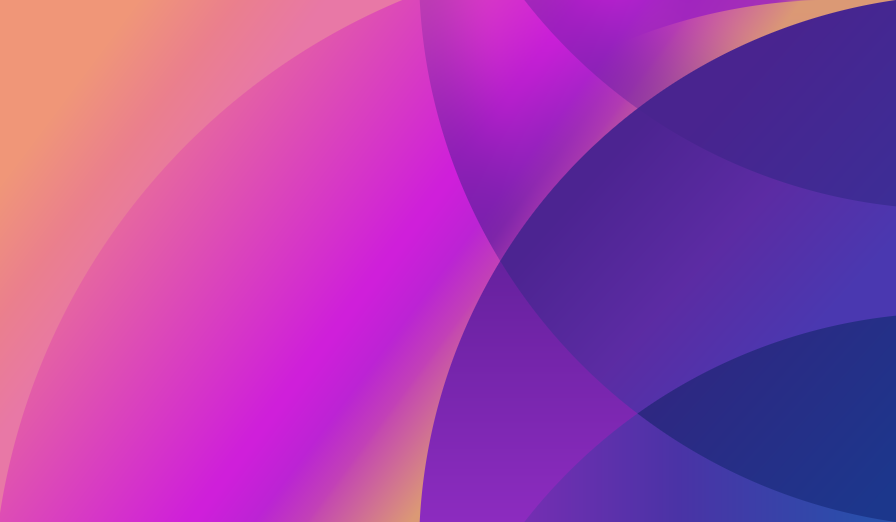
This background is drawn by a WebGL 2 fragment shader. Its source:

```glsl
#version 300 es
precision highp float;
// Overlapping translucent discs over a diagonal sunset gradient.
// Each disc is a distance function; every overlap gets its own soft
// colour ramp, and the discs are composited from back to front.

#define DIAGONAL vec2(0.8, -0.6)   // direction of the warm gradients
#define DISC_R 1.0654              // radius of the two main discs
#define CAP_R 1.040                // radius of the upper and lower caps
#define SHADE 0.55                 // strength of the violet shading

uniform vec2 u_resolution;
out vec4 fragColor;

const vec3 ORANGE  = vec3(0.94, 0.59, 0.47);
const vec3 CORAL   = vec3(0.92, 0.50, 0.55);
const vec3 ROSE    = vec3(0.91, 0.47, 0.65);
const vec3 PINK    = vec3(0.90, 0.40, 0.63);
const vec3 MAGENTA = vec3(0.81, 0.12, 0.855);
const vec3 ORCHID  = vec3(0.73, 0.14, 0.83);
const vec3 MAUVE   = vec3(0.765, 0.27, 0.70);
const vec3 SAND    = vec3(0.86, 0.60, 0.46);
const vec3 VIOLET  = vec3(0.37, 0.12, 0.61);

// Depth inside a disc: positive within, negative outside.
float depth(vec2 p, vec2 centre, float radius) {
    return radius - length(p - centre);
}

// Smooth-edged coverage, about one pixel wide.
float cover(float d) {
    return clamp(d * u_resolution.y + 0.5, 0.0, 1.0);
}

// Linear step between two positions.
float ramp(float a, float b, float x) {
    return clamp((x - a) / (b - a), 0.0, 1.0);
}

// Three colours placed at three positions.
vec3 ramp3(vec3 a, vec3 b, vec3 c, vec3 stops, float x) {
    vec3 start = mix(a, b, ramp(stops.x, stops.y, x));
    return mix(start, c, ramp(stops.y, stops.z, x));
}

// Warm disc: pink, magenta ridge, then a sandy glow.
vec3 warmDisc(float t) {
    vec3 c = mix(PINK, MAGENTA, ramp(0.44, 0.89, t));
    c = mix(c, ORCHID, ramp(0.90, 1.00, t));
    c = mix(c, MAUVE, ramp(0.99, 1.08, t));
    return mix(c, SAND, ramp(1.07, 1.23, t));
}

void main() {
    // Height is one unit; x starts at the left edge.
    vec2 p = gl_FragCoord.xy / u_resolution.y;
    float t = dot(p, DIAGONAL) + 0.6;
    float s = p.x + 0.9 * (0.5 - p.y);

    float warm  = depth(p, vec2(1.261, -0.178), 1.276);
    float lower = depth(p, vec2(1.868, -0.0545), DISC_R);
    float upper = depth(p, vec2(1.868, 1.0545), DISC_R);
    float topCap = depth(p, vec2(1.825, 1.639), CAP_R);
    float lowCap = depth(p, vec2(1.825, -0.639), CAP_R);
    float lip   = depth(p, vec2(1.600, -0.065), DISC_R);

    // Backdrop and warm disc
    vec3 color = ramp3(ORANGE, CORAL, ROSE, vec3(0.21, 0.36, 0.50), t);
    color = mix(color, warmDisc(t), cover(max(warm, upper)));

    // Violet shading where the upper disc and its cap cross the warm one
    float edgeShade = 0.25 * (1.0 - smoothstep(0.0, 0.15, upper));
    float fall = smoothstep(1.02, 0.55, p.y);
    float shade = SHADE * fall + edgeShade * (1.0 - 0.5 * fall);
    shade *= 1.0 - 0.7 * ramp(1.03, 1.12, t);
    color = mix(color, VIOLET, shade * cover(upper));
    float capShade = 0.75 * SHADE * (1.0 - smoothstep(0.0, 0.25, topCap));
    color = mix(color, VIOLET, capShade * cover(topCap));

    // Violet sliver above the lip
    float sliver = smoothstep(1.15, 1.33, p.x) * (1.0 - smoothstep(1.48, 1.58, p.x));
    color = mix(color, vec3(0.61, 0.13, 0.75), 0.85 * sliver * cover(-lip) * cover(topCap));

    // Lower disc and its overlaps
    vec3 plain = mix(vec3(0.40, 0.13, 0.62), vec3(0.55, 0.17, 0.75), ramp(0.5, 0.0, p.y));
    vec3 lens = ramp3(vec3(0.30, 0.14, 0.57), vec3(0.36, 0.17, 0.64),
                      vec3(0.29, 0.22, 0.69), vec3(1.0, 1.35, 1.68), s);
    vec3 lensTop = mix(vec3(0.285, 0.14, 0.56), vec3(0.235, 0.18, 0.59), ramp(1.1, 1.65, s));
    vec3 lensLow = mix(vec3(0.18, 0.155, 0.51), vec3(0.11, 0.215, 0.55), ramp(1.5, 2.1, s));
    vec3 plainLow = ramp3(vec3(0.46, 0.18, 0.70), vec3(0.29, 0.20, 0.65),
                          vec3(0.16, 0.31, 0.67), vec3(1.0, 1.3, 1.66), p.x);

    vec3 outsideLens = mix(plain, plainLow, cover(lowCap));
    vec3 insideLens = mix(mix(lens, lensTop, cover(topCap)), lensLow, cover(lowCap));
    vec3 cool = mix(outsideLens, insideLens, cover(upper));
    color = mix(color, cool, cover(lower));

    fragColor = vec4(color, 1.0);
}
```
